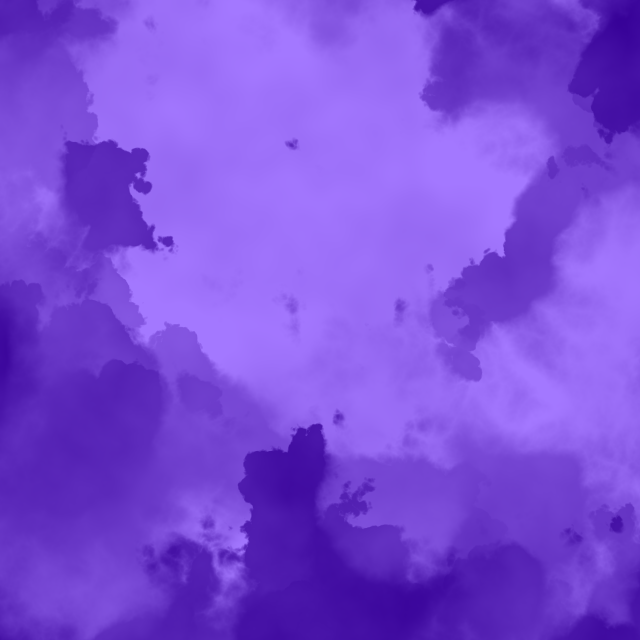
Reproduce this texture procedurally as a WebGL 1 fragment shader.

```glsl
precision highp float;
// Violet storm clouds: overlapping banks of billowing vapour over a bright sky.
// Each bank is a gradient-noise field with rounded billows; its windward rim is
// crisp and its lee side melts away. Nearer banks are darker.

uniform vec2 u_resolution;

#define DEEP_VIOLET vec3(0.21, 0.00, 0.59)
#define PALE_VIOLET vec3(0.64, 0.47, 1.00)
#define BANKS 5
#define BANK_SCALE 2.1
#define BILLOW_SCALE 8.5
#define BILLOW_HEIGHT 0.75
#define COVERAGE 0.14
#define CLEARING 0.42
#define CRISP_RIM 0.035
#define SOFT_RIM 0.60
#define OPACITY 0.86
#define MOTTLE 0.34

// Unit gradient vector for a lattice cell
vec2 cellGradient(vec2 cell) {
  vec3 h = fract(vec3(cell.xyx) * vec3(0.1031, 0.1030, 0.0973));
  h += dot(h, h.yzx + 33.33);
  float angle = 6.2832 * fract((h.x + h.y) * h.z);
  return vec2(cos(angle), sin(angle));
}

// Gradient noise, roughly -0.7 to 0.7
float gradientNoise(vec2 p) {
  vec2 cell = floor(p);
  vec2 f = p - cell;
  vec2 w = f * f * f * (f * (f * 6.0 - 15.0) + 10.0);
  vec2 e = vec2(1.0, 0.0);
  float a = dot(cellGradient(cell), f);
  float b = dot(cellGradient(cell + e.xy), f - e.xy);
  float c = dot(cellGradient(cell + e.yx), f - e.yx);
  float d = dot(cellGradient(cell + e.xx), f - e.xx);
  return mix(mix(a, b, w.x), mix(c, d, w.x), w.y);
}

// Rotates and doubles the domain between octaves
vec2 nextOctave(vec2 p) {
  return mat2(1.6, 1.2, -1.2, 1.6) * p + 17.3;
}

// Smooth fractal noise
float fbm(vec2 p) {
  float sum = 0.0;
  float amplitude = 0.6;
  for (int i = 0; i < 4; i++) {
    sum += amplitude * gradientNoise(p);
    p = nextOctave(p);
    amplitude *= 0.5;
  }
  return sum;
}

// Rounded bumps separated by sharp creases, centred near zero
float billow(vec2 p) {
  float sum = -0.19;
  float amplitude = 0.5;
  for (int i = 0; i < 5; i++) {
    sum += amplitude * abs(gradientNoise(p));
    p = nextOctave(p);
    amplitude *= 0.52;
  }
  return sum;
}

// Large outline of a cloud bank
float bankShape(vec2 p) {
  p *= BANK_SCALE;
  return gradientNoise(p) + 0.5 * gradientNoise(nextOctave(p));
}

void main() {
  vec2 p = gl_FragCoord.xy / u_resolution.y;

  // Hazy sky and an open gap in the cover
  float tone = 0.93 + 0.35 * fbm(p * 3.0 + 5.0);
  vec2 fromGap = (p - vec2(0.58, 0.60)) * vec2(1.7, 3.6);
  float bias = COVERAGE - CLEARING * exp(-dot(fromGap, fromGap));

  // Cloud banks, far to near
  for (int i = 0; i < BANKS; i++) {
    float n = float(i);
    float nearness = n / float(BANKS - 1);
    vec2 q = p + vec2(7.31, 3.77) * (n + 1.0);

    float shape = bankShape(q);
    float bumps = billow(q * BILLOW_SCALE);
    float density = shape + BILLOW_HEIGHT * bumps + bias - 0.1 * nearness;

    // Rims facing the windward direction stay crisp
    float angle = 1.2 * sin(2.4 * n + 1.0);
    vec2 windward = vec2(sin(angle), cos(angle));
    float rim = shape - bankShape(q + 0.08 * windward);
    float softness = mix(SOFT_RIM, CRISP_RIM, smoothstep(-0.1, 0.18, rim));

    float alpha = OPACITY * smoothstep(0.0, softness, density);
    float bankTone = mix(0.60, 0.10, nearness);
    bankTone += MOTTLE * fbm(q * 3.6 + 41.0) + 0.15 * bumps;
    tone = mix(tone, bankTone, alpha);
  }

  vec3 color = mix(DEEP_VIOLET, PALE_VIOLET, clamp(tone, 0.0, 1.0));
  gl_FragColor = vec4(color, 1.0);
}
```
